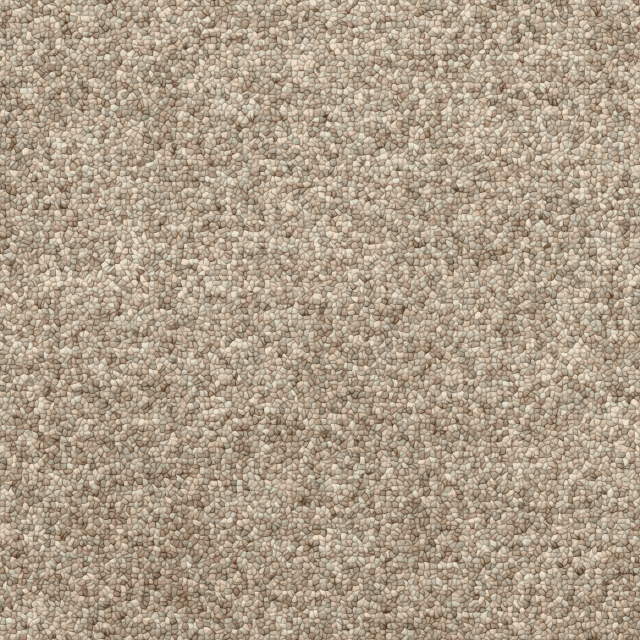
This texture is drawn by a Shadertoy shader. Its source:

```glsl
// Beige cut-pile carpet: a jittered grid of small, randomly turned oval tufts.
// Each tuft has its own tone and a lit upper side, with dark creases between;
// gradient noise adds deep pits, fine strands and broad mottling of the pile.

const float TUFTS_ACROSS = 116.0;
const vec3 SHADOW_BROWN = vec3(0.45, 0.37, 0.29);
const vec3 PALE_CREAM = vec3(0.85, 0.80, 0.72);
const vec3 WARM_TINT = vec3(0.020, -0.006, -0.016);
const vec2 LIGHT_DIR = vec2(-0.45, 0.89);

vec2 hash2(vec2 p) {
    vec3 q = fract(p.xyx * vec3(0.1031, 0.1030, 0.0973));
    q += dot(q, q.yzx + 33.33);
    return fract((q.xx + q.yz) * q.zy);
}

float cornerSlope(vec2 cell, vec2 corner, vec2 local) {
    float angle = 6.2832 * hash2(cell + corner).x;
    return dot(vec2(cos(angle), sin(angle)), local - corner);
}

float gradientNoise(vec2 p) {
    vec2 cell = floor(p), f = fract(p);
    vec2 w = f * f * f * (f * (f * 6.0 - 15.0) + 10.0);
    float low = mix(cornerSlope(cell, vec2(0, 0), f), cornerSlope(cell, vec2(1, 0), f), w.x);
    float high = mix(cornerSlope(cell, vec2(0, 1), f), cornerSlope(cell, vec2(1, 1), f), w.x);
    return mix(low, high, w.y);
}

vec2 rotate(vec2 p, float angle) {
    float c = cos(angle), s = sin(angle);
    return vec2(c * p.x + s * p.y, c * p.y - s * p.x);
}

// Finds the nearest oval tuft: its id, the offset from its centre,
// and the margin to the next tuft (zero in the crease).
void findTuft(vec2 p, out vec2 tuftId, out vec2 offset, out float margin) {
    vec2 cell = floor(p);
    float nearest = 9.0, second = 9.0;
    for (int y = -1; y <= 1; y++) {
        for (int x = -1; x <= 1; x++) {
            vec2 id = cell + vec2(x, y);
            vec2 toPoint = p - id - 0.5 - 0.8 * (hash2(id) - 0.5);
            vec2 shape = hash2(id + 271.0);
            vec2 oval = rotate(toPoint, 3.1416 * shape.x) * vec2(0.78, 1.25);
            float d = length(oval) + 0.15 * shape.y;
            if (d < nearest) {
                second = nearest;
                nearest = d;
                tuftId = id;
                offset = toPoint;
            } else {
                second = min(second, d);
            }
        }
    }
    margin = second - nearest;
}

// Slow changes of brightness where the pile leans differently.
float pileMottle(vec2 uv) {
    return 0.12 * (uv.y - 0.5)
         + 0.15 * gradientNoise(uv * 3.2 + 4.7)
         + 0.16 * gradientNoise(uv * vec2(13.0, 17.0) + 31.0);
}

vec3 carpet(vec2 uv) {
    vec2 p = uv * TUFTS_ACROSS;
    p += 0.35 * vec2(gradientNoise(p * 0.7), gradientNoise(p * 0.7 + 83.0));

    vec2 tuftId, offset;
    float margin;
    findTuft(p, tuftId, offset, margin);
    vec2 yarn = hash2(tuftId + 613.0);

    float crease = 1.0 - smoothstep(0.0, 0.40, margin);
    float pits = gradientNoise(p * 0.62 + 150.0);
    float strands = gradientNoise(rotate(p, 3.1416 * yarn.y) * vec2(1.5, 4.0));

    // Yarn tone, side light, creases and noise
    float tone = 0.78 + 0.56 * (yarn.x - 0.5);
    tone += 0.42 * dot(offset, LIGHT_DIR);
    tone -= crease * (0.48 - 0.45 * pits);
    tone += 0.24 * pits + 0.26 * strands + pileMottle(uv);

    vec3 color = mix(SHADOW_BROWN, PALE_CREAM, clamp(tone, -0.35, 1.2));
    return color + WARM_TINT * (2.0 * yarn.y - 1.0);
}

void mainImage(out vec4 fragColor, in vec2 fragCoord) {
    // Four samples per pixel smooth the tuft edges
    vec3 sum = vec3(0.0);
    for (int i = 0; i < 4; i++) {
        vec2 shift = vec2(i % 2, i / 2) * 0.5 - 0.25;
        sum += carpet((fragCoord + shift) / iResolution.y);
    }
    fragColor = vec4(sum / 4.0, 1.0);
}
```
